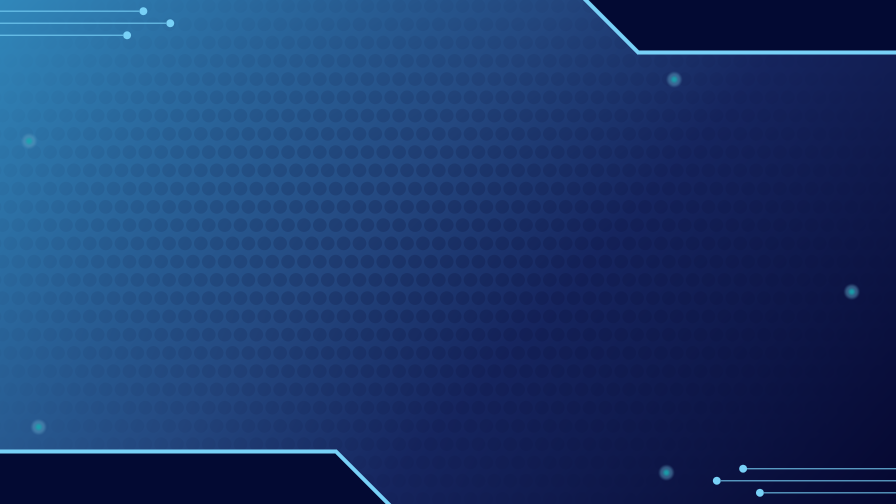
This background is drawn by a WebGL 1 fragment shader. Its source:

```glsl
precision highp float;

uniform vec2 u_resolution;

const vec2 CANVAS = vec2(16.0, 9.0);
const vec3 SKY = vec3(0.19, 0.53, 0.73);
const vec3 BLUE = vec3(0.14, 0.28, 0.50);
const vec3 INDIGO = vec3(0.085, 0.145, 0.37);
const vec3 NIGHT = vec3(0.02, 0.03, 0.19);
const vec3 PANEL = vec3(0.012, 0.04, 0.20);
const vec3 CYAN = vec3(0.47, 0.82, 0.97);
const vec3 HALO = vec3(0.36, 0.62, 0.76);
const vec3 TEAL = vec3(0.08, 0.65, 0.68);

// Coverage of a shape from its signed distance
float fill(float d, float px) {
  return clamp(0.5 - d / px, 0.0, 1.0);
}

// Diagonal four-stop gradient
vec3 backdrop(vec2 p) {
  float t = (p.x + 0.9 * (CANVAS.y - p.y)) / (CANVAS.x + 0.9 * CANVAS.y);
  vec3 col = mix(SKY, BLUE, clamp(t / 0.42, 0.0, 1.0));
  col = mix(col, INDIGO, clamp((t - 0.42) / 0.19, 0.0, 1.0));
  return mix(col, NIGHT, clamp((t - 0.61) / 0.39, 0.0, 1.0));
}

// Staggered rows of discs
float discGrid(vec2 p, vec2 pitch, float radius, float px) {
  vec2 g = p / pitch;
  float row = floor(g.y + 0.5);
  g.x += 0.5 * mod(row, 2.0);
  vec2 cell = (fract(g + 0.5) - 0.5) * pitch;
  return fill(length(cell) - radius, px);
}

// Corner plate with a 45 degree cut; q starts at the canvas corner
float plateDistance(vec2 q, vec2 bend) {
  vec2 r = q - bend;
  return max(r.y, (r.x + r.y) * 0.70711);
}

vec3 drawPlate(vec3 col, vec2 q, vec2 bend, float px) {
  float d = plateDistance(q, bend);
  col = mix(col, PANEL, fill(d, px));
  return mix(col, CYAN, fill(abs(d) - 0.036, px));
}

// Three thin traces from the side edge, each ending in a node
vec3 drawTraces(vec3 col, vec2 q, vec3 lengths, float px) {
  for (int i = 0; i < 3; i++) {
    vec2 r = q - vec2(lengths[i], 0.2 + 0.215 * float(i));
    float wire = fill(max(abs(r.y) - 0.012, r.x), px);
    float node = fill(length(r) - 0.07, px);
    col = mix(col, CYAN, max(0.75 * wire, node));
  }
  return col;
}

// Soft halo around a small bright core
vec3 drawSpark(vec3 col, vec2 p, vec2 center, float px) {
  float d = length(p - center);
  float halo = 0.5 * (1.0 - smoothstep(0.08, 0.16, d));
  col = mix(col, HALO, halo);
  return mix(col, TEAL, 0.85 * (1.0 - smoothstep(0.01, 0.07 + px, d)));
}

void main() {
  vec2 p = gl_FragCoord.xy / u_resolution * CANVAS;
  float px = CANVAS.y / u_resolution.y;
  vec2 flipped = CANVAS - p;

  vec3 col = backdrop(p);

  // Disc texture, strongest in the middle
  float fade = 1.0 - smoothstep(0.0, 1.15, length(p / CANVAS - 0.5) * 1.6);
  float discs = discGrid(p - vec2(5.569, 5.958), vec2(0.2833, 0.326), 0.122, px);
  col = mix(col, NIGHT, 0.2 * fade * discs);

  // Sparks
  col = drawSpark(col, p, vec2(0.52, 6.48), px);
  col = drawSpark(col, p, vec2(0.69, 1.375), px);
  col = drawSpark(col, p, vec2(12.04, 7.58), px);
  col = drawSpark(col, p, vec2(15.21, 3.79), px);
  col = drawSpark(col, p, vec2(11.90, 0.56), px);

  // Plates and traces in opposite corners
  col = drawPlate(col, flipped, vec2(4.604, 0.9375), px);
  col = drawPlate(col, p, vec2(6.0, 0.9375), px);
  col = drawTraces(col, vec2(p.x, flipped.y), vec3(2.56, 3.04, 2.27), px);
  col = drawTraces(col, vec2(flipped.x, p.y), vec3(2.43, 3.20, 2.73), px);

  gl_FragColor = vec4(col, 1.0);
}
```
